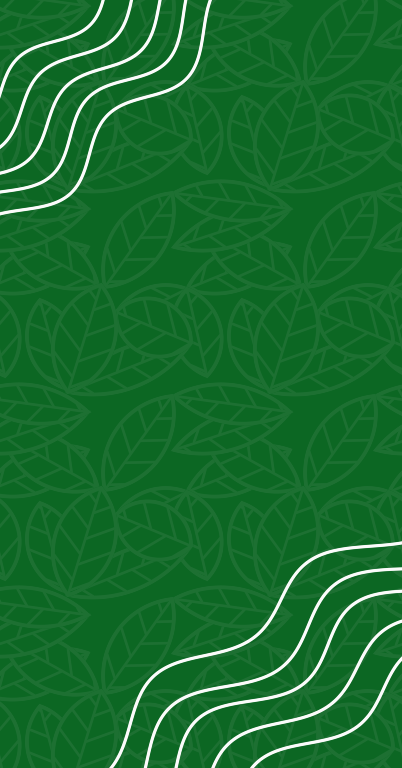
A WebGL 2 fragment shader for this background:

```glsl
#version 300 es
precision highp float;
// Green backdrop of tiled leaf outlines with white wavy contours in two corners.
uniform vec2 u_resolution;
out vec4 fragColor;

// All lengths are in design units: the canvas is WIDTH units wide.
const float WIDTH = 402.0;
const float TAU = 6.28318;
const vec3 GROUND = vec3(0.047, 0.404, 0.137);
const vec3 VEIN = vec3(0.112, 0.438, 0.196);
const vec3 CONTOUR = vec3(0.985);
const float CONTOUR_HALF = 1.6;
const float OUTLINE_HALF = 2.0;
const float RIB_HALF = 1.35;
const float RIB_SPACING = 27.0;
const float RIB_SLANT = 0.75;
const vec2 TILE = vec2(202.0, 203.0);

// Tilt and falloff of each corner's wave group.
const vec2 TOP_BEND = vec2(0.0, 0.0005);
const vec2 BOTTOM_BEND = vec2(0.165, 0.00055);

// Waves: distance from corner, amplitude, trough centre, wavelength.
const int WAVES = 5;
const vec4 TOP_WAVES[WAVES] = vec4[](
  vec4(68.3, 14.2, -28.0, 152.0), vec4(95.0, 14.5, -23.0, 160.0),
  vec4(122.8, 14.8, -14.0, 162.0), vec4(148.0, 16.5, -6.5, 166.0),
  vec4(174.0, 16.5, -5.0, 168.0));
const vec4 BOTTOM_WAVES[WAVES] = vec4[](
  vec4(78.0, 17.5, 3.0, 190.0), vec4(111.5, 17.0, 7.0, 195.0),
  vec4(147.5, 20.0, 12.0, 197.0), vec4(174.5, 20.5, 16.0, 210.0),
  vec4(212.0, 17.0, 13.0, 195.0));

// Leaves of one tile, back to front: base and tip, then half widths.
const int LEAVES = 11;
const vec4 LEAF_ENDS[LEAVES] = vec4[](
  vec4(187, 492, 290, 450), vec4(300, 488, 205, 435),
  vec4(187, 492, 110, 530), vec4(174, 450, 290, 412),
  vec4(290, 412, 174, 396), vec4(105, 490, 172, 396),
  vec4(64, 388, 40, 300), vec4(207, 376, 187, 289),
  vec4(68, 392, 191, 343), vec4(191, 343, 116, 312),
  vec4(68, 392, 101, 285));
const float LEAF_HALF_WIDTHS[LEAVES] = float[](
  21.0, 24.0, 19.0, 18.0, 19.0, 26.0, 24.0, 24.0, 20.0, 28.0, 30.0);

// Smooth coverage of a signed distance, softened over one pixel.
float cover(float dist, float pixel) {
  return 1.0 - smoothstep(-0.6 * pixel, 0.6 * pixel, dist);
}

// Wave drawn across the corner's diagonal; q is measured inward from the corner.
float waveDistance(vec2 q, vec4 wave, vec2 bend) {
  float away = (q.x + q.y) * 0.70711;
  float across = (q.x - q.y) * 0.70711;
  float k = TAU / wave.w;
  float phase = k * (across - wave.z);
  float height = wave.x + across * (bend.x - bend.y * across) - wave.y * cos(phase);
  float slope = bend.x - 2.0 * bend.y * across + wave.y * k * sin(phase);
  return abs(away - height) / sqrt(1.0 + slope * slope);
}

// Lens-shaped leaf with midrib and slanted ribs: x is ink, y is coverage.
vec2 leaf(vec2 p, vec4 ends, float halfWidth, float pixel) {
  vec2 span = ends.zw - ends.xy;
  float halfLength = 0.5 * length(span);
  vec2 axis = normalize(span);
  vec2 q = p - 0.5 * (ends.xy + ends.zw);
  q = mod(q + 0.5 * TILE, TILE) - 0.5 * TILE;
  float along = dot(q, axis);
  float side = dot(q, vec2(-axis.y, axis.x));
  float radius = (halfLength * halfLength + halfWidth * halfWidth) / (2.0 * halfWidth);
  float edge = length(vec2(along, abs(side) + radius - halfWidth)) - radius;

  float step_ = (along - RIB_SLANT * abs(side)) / RIB_SPACING + 0.4 * step(0.0, side);
  float rib = abs(fract(step_) - 0.5) * RIB_SPACING / sqrt(1.0 + RIB_SLANT * RIB_SLANT);
  float ribs = cover(min(rib, abs(side)) - RIB_HALF, pixel) * cover(edge, pixel);
  float outline = cover(abs(edge) - OUTLINE_HALF, pixel);
  return vec2(max(outline, ribs), cover(edge - OUTLINE_HALF, pixel));
}

void main() {
  float pixel = WIDTH / u_resolution.x;
  vec2 size = u_resolution * pixel;
  vec2 p = gl_FragCoord.xy * pixel;
  p.y = size.y - p.y; // measured down from the top edge

  // Overlapping leaves: nearer ones hide the lines behind them.
  float ink = 0.0;
  for (int i = 0; i < LEAVES; i++) {
    vec2 layer = leaf(p, LEAF_ENDS[i], LEAF_HALF_WIDTHS[i], pixel);
    ink = mix(ink, layer.x, layer.y);
  }
  vec3 color = mix(GROUND, VEIN, ink);

  // Corner contours.
  float nearest = WIDTH;
  for (int i = 0; i < WAVES; i++) {
    nearest = min(nearest, waveDistance(p, TOP_WAVES[i], TOP_BEND));
    nearest = min(nearest, waveDistance(size - p, BOTTOM_WAVES[i], BOTTOM_BEND));
  }
  color = mix(color, CONTOUR, cover(nearest - CONTOUR_HALF, pixel));
  fragColor = vec4(color, 1.0);
}
```
